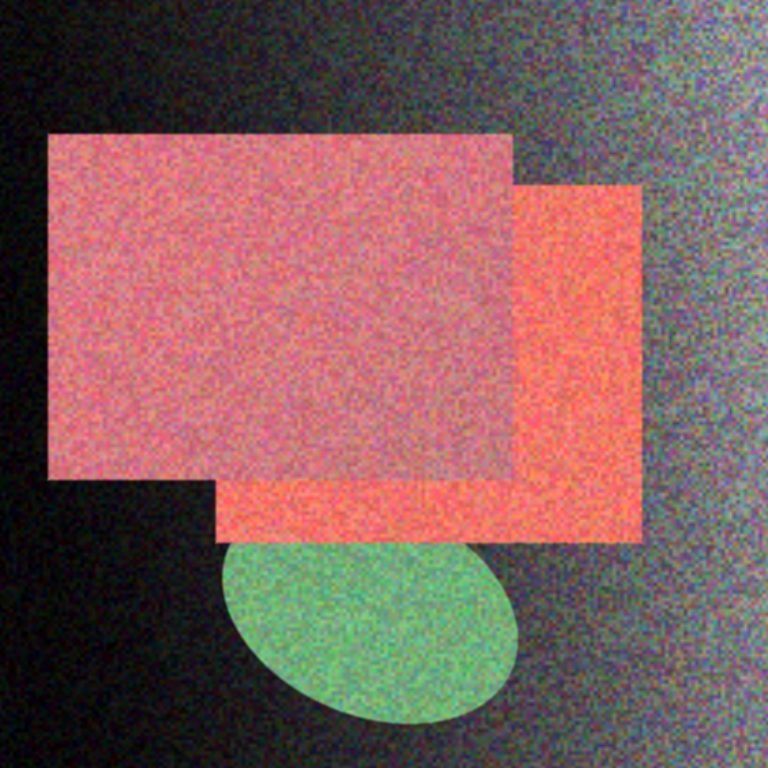
This background is drawn by a three.js fragment shader. Its source:

```glsl
// Two overlapping coral panels and a tilted green ellipse on a grainy dark-to-grey gradient.
varying vec2 vUv;

const float EDGE = 0.0028;
const float GRAIN_CELLS = 205.0;

const vec3 SHADOW = vec3(0.036, 0.033, 0.037);
const vec3 HAZE = vec3(0.535, 0.525, 0.540);
const vec3 GREEN = vec3(0.440, 0.685, 0.475);
const vec3 CORAL = vec3(0.940, 0.462, 0.412);
const vec3 ROSE = vec3(0.850, 0.468, 0.500);
const vec3 DUSTY_ROSE = vec3(0.770, 0.468, 0.495);

// Independent random value per colour channel
vec3 hash3(vec2 cell) {
  vec3 p = fract(cell.xyx * vec3(0.1031, 0.1030, 0.0973));
  p += dot(p, p.yxz + 33.33);
  return fract((p.xxy + p.yzz) * p.zyx);
}

// Soft coloured grain, from -1 to 1
vec3 grain(vec2 p) {
  vec2 cell = floor(p);
  vec2 f = fract(p);
  vec3 low = mix(hash3(cell), hash3(cell + vec2(1.0, 0.0)), f.x);
  vec3 high = mix(hash3(cell + vec2(0.0, 1.0)), hash3(cell + vec2(1.0)), f.x);
  return 2.0 * mix(low, high, f.y) - 1.0;
}

// Signed distance to a box given by its lower left and upper right corners
float boxDistance(vec2 p, vec2 lower, vec2 upper) {
  vec2 d = abs(p - 0.5 * (lower + upper)) - 0.5 * (upper - lower);
  return length(max(d, 0.0)) + min(max(d.x, d.y), 0.0);
}

// Approximate signed distance to a rotated ellipse
float ellipseDistance(vec2 p, vec2 center, vec2 radii, float angle) {
  float c = cos(angle);
  float s = sin(angle);
  vec2 q = p - center;
  q = vec2(c * q.x + s * q.y, c * q.y - s * q.x);
  float k = length(q / radii);
  return k * (k - 1.0) / max(length(q / (radii * radii)), 0.0001);
}

float coverage(float d) {
  return 1.0 - smoothstep(-EDGE, EDGE, d);
}

// Gradient that brightens toward the upper right
vec3 backdrop(vec2 p) {
  float t = clamp(p.x + 0.12 * (p.y - 0.5), 0.0, 1.1);
  return mix(SHADOW, HAZE, pow(t, 1.5));
}

void main() {
  vec3 color = backdrop(vUv);
  float grainAmount = 0.05 + 0.30 * color.g;

  // Shape masks
  float ellipse = coverage(ellipseDistance(vUv, vec2(0.482, 0.207), vec2(0.201, 0.138), -0.407));
  float backPanel = coverage(boxDistance(vUv, vec2(0.281, 0.293), vec2(0.836, 0.759)));
  float frontPanel = coverage(boxDistance(vUv, vec2(0.0625, 0.375), vec2(0.668, 0.8255)));

  // Front panel dulls toward its lower right corner
  float fade = smoothstep(-0.45, 0.35, vUv.x - vUv.y);
  vec3 frontColor = mix(ROSE, DUSTY_ROSE, fade);

  // Layers from back to front
  color = mix(color, GREEN, ellipse);
  color = mix(color, CORAL, backPanel);
  color = mix(color, frontColor, frontPanel);

  // Film grain, gentler on the shapes
  float shapes = max(ellipse, max(backPanel, frontPanel));
  color += mix(grainAmount, 0.125, shapes) * grain(vUv * GRAIN_CELLS);

  gl_FragColor = vec4(clamp(color, 0.0, 1.0), 1.0);
}
```
